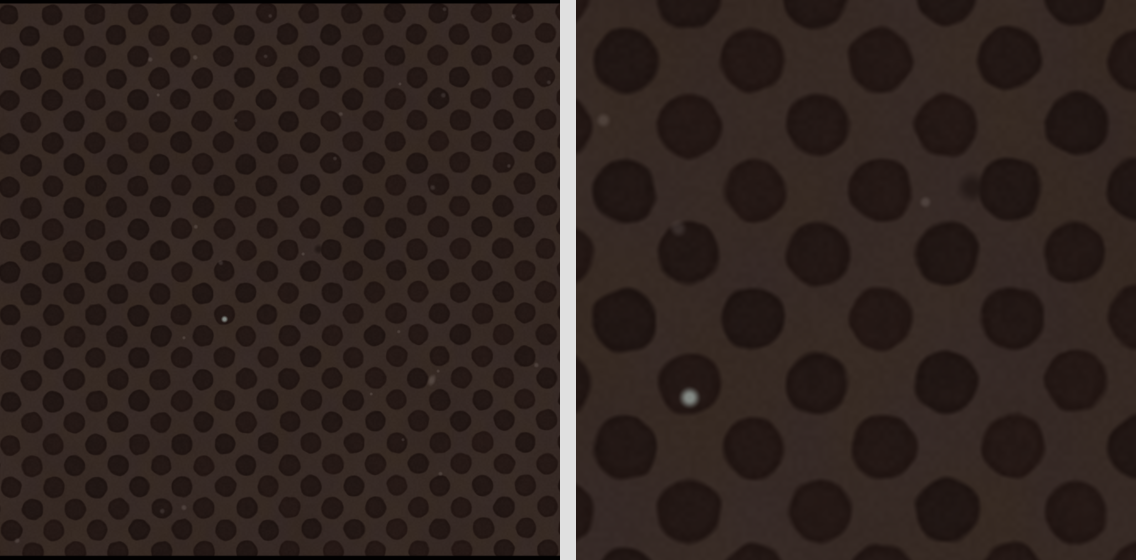
Left: the whole. Right: its middle third, enlarged.
This pattern is drawn by a Shadertoy shader. Its source:

```glsl
const vec3 SHEET = vec3(0.212, 0.162, 0.141);
const vec3 HOLE_DARK = vec3(0.126, 0.087, 0.077);
const vec3 HOLE_WARM = vec3(0.160, 0.105, 0.091);
const vec3 BORDER = vec3(0.008, 0.003, 0.003);
const vec3 DUST = vec3(0.56, 0.59, 0.57);

float hash(vec2 p) {
    vec3 q = fract(p.xyx * 0.1031);
    q += dot(q, q.yzx + 33.33);
    return fract((q.x + q.y) * q.z);
}

vec2 hash2(vec2 p) {
    return vec2(hash(p), hash(p + 47.3));
}

float noise(vec2 p) {
    vec2 i = floor(p), f = fract(p);
    f = f * f * (3.0 - 2.0 * f);
    return mix(mix(hash(i), hash(i + vec2(1, 0)), f.x),
               mix(hash(i + vec2(0, 1)), hash(i + vec2(1, 1)), f.x), f.y);
}

float fbm(vec2 p) {
    float sum = 0.0, amp = 0.5;
    for (int i = 0; i < 4; i++) {
        sum += amp * noise(p);
        p = p * 2.03 + 17.1;
        amp *= 0.5;
    }
    return sum / 0.9375;
}

// Soft round spot: 1 at the centre, 0 beyond the radius
float spot(vec2 p, vec2 centre, float radius) {
    return 1.0 - smoothstep(0.2 * radius, radius, length(p - centre));
}

// Slightly skewed grid, counted in half pitches from the top left hole
vec2 toGrid(vec2 p) {
    vec2 g = p - vec2(0.0156, 0.974);
    return vec2(g.x + 0.0044 * g.y, g.y - 0.0051 * g.x) / vec2(0.03831, 0.03841);
}

// Nearest grid point whose coordinates have an even sum
vec2 staggeredCell(vec2 g) {
    vec2 diagonal = round(0.5 * vec2(g.x + g.y, g.x - g.y));
    return vec2(diagonal.x + diagonal.y, diagonal.x - diagonal.y);
}

// Signed distance to an uneven hole, in half pitches
float holeDistance(vec2 local, vec2 id) {
    vec2 jitter = (hash2(id) - 0.5) * 0.055;
    float radius = 0.492 + 0.03 * (hash(id + 9.7) - 0.5);
    float wobble = 0.06 * (noise(local * 4.0 + id * 5.3) - 0.5);
    return length(local - jitter) - radius + wobble;
}

vec3 sheetColor(vec2 p) {
    float cloud = fbm(p * vec2(9.0, 7.0)) - 0.5;
    float tint = noise(p * vec2(34.0, 22.0) + 5.0) - 0.5;
    return SHEET + 0.025 * cloud + tint * vec3(0.006, 0.004, -0.014);
}

vec3 holeColor(vec2 p, vec2 id, float dist) {
    float warmth = 0.12 + 0.25 * p.x + 0.12 * (1.0 - p.y);
    warmth += 0.45 * (hash(id + 3.1) - 0.5) + 0.5 * (fbm(p * 95.0) - 0.5);
    float rim = smoothstep(-0.2, -0.05, dist);
    return mix(HOLE_DARK, HOLE_WARM, clamp(warmth, 0.0, 1.0)) - 0.012 * rim;
}

// Sparse faint flecks, at most one per cell
float flecks(vec2 p, float cells) {
    vec2 id = floor(p * cells);
    vec2 centre = 0.25 + 0.5 * hash2(id + 21.0);
    float present = step(0.9, hash(id + 71.0));
    return present * spot(fract(p * cells), centre, 0.06 + 0.05 * hash(id + 5.0));
}

void mainImage(out vec4 fragColor, in vec2 fragCoord) {
    vec2 p = fragCoord / iResolution.xy;
    float pixel = 1.0 / min(iResolution.x, iResolution.y);

    // Perforated sheet
    vec2 grid = toGrid(p);
    vec2 id = staggeredCell(grid);
    float dist = holeDistance(grid - id, id);
    float edge = max(0.055, pixel / 0.0384);
    float hole = 1.0 - smoothstep(-edge, edge, dist);
    vec3 color = mix(sheetColor(p), holeColor(p, id, dist), hole);

    // Grain and wear
    color += 0.012 * (noise(p * 330.0) - 0.5);
    color += 0.09 * flecks(p, 16.0);
    color = mix(color, HOLE_DARK, 0.8 * spot(p, vec2(0.569, 0.555), 0.011));
    color = mix(color, DUST, 0.9 * spot(p, vec2(0.401, 0.430), 0.0075));
    vec2 smudge = (p - vec2(0.771, 0.321)) * mat2(0.9, -0.4, 0.4, 0.9);
    color += 0.11 * spot(smudge * vec2(1.6, 1.0), vec2(0.0), 0.014);

    // Dark strips along the top and bottom
    float inside = min(p.y - 0.0075, 0.9938 - p.y);
    float soft = max(0.0012, pixel);
    color = mix(BORDER, color, smoothstep(-soft, soft, inside));

    fragColor = vec4(color, 1.0);
}
```
